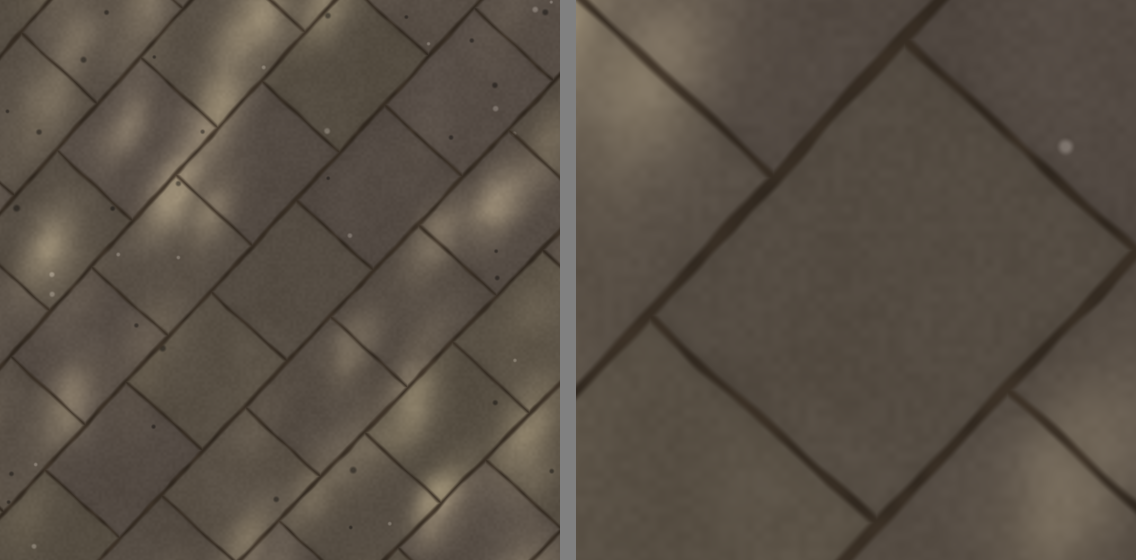
Left: the whole. Right: its middle third, enlarged.
Reproduce this texture procedurally as a Shadertoy shader.

```glsl
// Diagonal running-bond concrete pavers with dark sandy joints, seen slightly
// in perspective. The canvas is projected onto a paver grid, then stone grain,
// soft dappled sunlight, scattered specks and joints are layered on top.

float hash(vec2 p) {
    vec3 q = fract(p.xyx * vec3(.1031, .1030, .0973));
    q += dot(q, q.yzx + 33.33);
    return fract((q.x + q.y) * q.z);
}

float noise(vec2 p) {
    vec2 i = floor(p), f = fract(p);
    f = f * f * (3. - 2. * f);
    return mix(mix(hash(i), hash(i + vec2(1, 0)), f.x),
               mix(hash(i + vec2(0, 1)), hash(i + 1.), f.x), f.y);
}

float fbm(vec2 p) {
    float sum = 0., amp = .5;
    for (int i = 0; i < 4; i++) {
        sum += amp * noise(p);
        p = mat2(1.6, 1.2, -1.2, 1.6) * p + 7.3;
        amp *= .5;
    }
    return sum / .9375;
}

// Canvas position to paver units: x along the courses, y across them
vec2 paverGrid(vec2 p) {
    mat2 axes = mat2(vec2(.1469, .1568) + .012 * p, vec2(.1374, -.126));
    return inverse(axes) * (p - vec2(.3756, .4797));
}

// Leaning, smoky spots of sunlight, weakest along a diagonal shaded band
float dappledLight(vec2 p) {
    p += .035 * (vec2(fbm(p * 9.), fbm(p * 9. + 40.)) - .5);
    vec2 cell = floor(p / .17);
    float light = 0.;
    for (int y = -1; y <= 1; y++)
    for (int x = -1; x <= 1; x++) {
        vec2 id = cell + vec2(x, y);
        vec2 center = (id + .15 + .7 * vec2(hash(id + 11.), hash(id + 27.))) * .17;
        float shade = abs(dot(center - vec2(.28, .22), vec2(.822, -.568)));
        float strength = (.2 + .9 * hash(id + 53.)) * smoothstep(0., .24, shade);
        vec2 d = p - center;
        d.x -= .35 * d.y;
        d /= vec2(.031, .052) * (.8 + .4 * hash(id + 71.));
        light += strength * exp(-.5 * dot(d, d));
    }
    return light * (.75 + .5 * fbm(p * 16.));
}

// Sparse round marks, returned as coverage from 0 to 1
float specks(vec2 p, float cells, float chance, float seed) {
    vec2 id = floor(p * cells);
    vec2 center = .3 + .4 * vec2(hash(id + seed), hash(id + seed + 19.));
    float radius = .05 + .1 * hash(id + seed + 37.);
    float d = length(fract(p * cells) - center);
    return step(hash(id + seed + 61.), chance) * (1. - smoothstep(radius * .4, radius + .06, d));
}

void mainImage(out vec4 fragColor, in vec2 fragCoord) {
    vec2 p = fragCoord / iResolution.y;
    float pixel = 1. / iResolution.y;

    // Running bond with gently uneven edges
    vec2 wobble = vec2(noise(p * 22.), noise(p * 22. + 31.)) - .5;
    vec2 grid = paverGrid(p) + .014 * wobble;
    float course = floor(grid.y);
    grid.x += .5 * mod(course, 2.);
    vec2 id = vec2(floor(grid.x), course);
    vec2 f = fract(grid);
    vec2 edge = min(f, 1. - f) * vec2(.222, .186);

    // Stone: per-paver tint, broad mottling and fine grain
    vec3 color = mix(vec3(.327, .290, .264), vec3(.340, .308, .260), hash(id + 5.));
    color *= .97 + .07 * hash(id + 83.);
    color += .035 * (fbm(p * 18. + 3.) - .5) + .022 * (noise(p * 190.) - .5);

    // Sunlight and worn marks
    float light = clamp(dappledLight(p), 0., 1.1);
    color += vec3(.245, .228, .178) * light;
    color *= 1. - .4 * specks(p, 23., .05, 3.);
    color += .16 * specks(p + .4, 27., .02, 90.);

    // Joints: courses are wider than cross joints, with a faint dark border
    vec2 halfWidth = vec2(.0024, .0034) * (.7 + .6 * noise(p * 45.));
    float soft = .0016 + pixel;
    vec2 gap = 1. - smoothstep(halfWidth - soft, halfWidth + soft, edge);
    float border = exp(-min(edge.x, edge.y) / .006);
    color *= 1. - .12 * border;
    vec3 jointColor = vec3(.205, .168, .130) * (.85 + .3 * noise(p * 60.) + .25 * light);
    color = mix(color, jointColor, max(gap.x, gap.y) * .95);

    fragColor = vec4(color, 1.);
}
```
